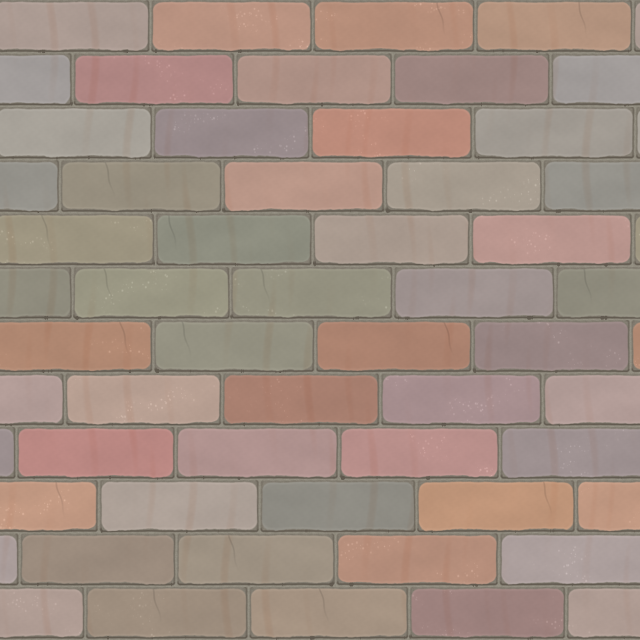
This texture is drawn by a Shadertoy shader. Its source:

```glsl
// Weathered brick wall: staggered courses of pillowed, rounded bricks in muted
// reds, tans and greys. Each brick is a signed distance box with worn edges;
// layered sines give clouding and stains, cellular noise gives pale flecks.
#define COLUMNS 4.0
#define ROWS 12.0
#define FACE_SIZE vec2(1.452, 0.444)   // half size, in course heights
#define FACE_RADIUS 0.16
#define EDGE_WEAR 0.022
#define LINE_WIDTH 0.016
#define MORTAR vec3(0.57, 0.55, 0.50)
#define RECESS vec3(0.51, 0.485, 0.44)
#define SHADOW vec3(0.36, 0.33, 0.29)
#define FLECK_AMOUNT 0.09
#define STAIN_AMOUNT 0.06

const float TAU = 6.2831853;

vec3 hash3(vec2 p) {
    vec3 q = fract(vec3(p.xyx) * vec3(0.1031, 0.1030, 0.0973) + 0.37);
    q += dot(q, q.yxz + 33.33);
    return fract((q.xxy + q.yzz) * q.zyx);
}

float roundBox(vec2 p, vec2 halfSize, float radius) {
    vec2 q = abs(p) - halfSize + radius;
    return length(max(q, 0.0)) + min(max(q.x, q.y), 0.0) - radius;
}

// Layered, bent sines, roughly -1 to 1.
float waves(vec2 p, float seed) {
    float sum = 0.0, amplitude = 0.5;
    for (int i = 0; i < 5; i++) {
        sum += amplitude * sin(p.x + seed + 1.7 * sin(p.y + seed * 1.3));
        p = mat2(0.8, 0.6, -0.6, 0.8) * p * 1.9;
        amplitude *= 0.6;
    }
    return sum;
}

// Cellular noise: small dots of random size in some of the cells.
float flecks(vec2 p, float blur) {
    float cover = 0.0;
    for (int j = -1; j <= 1; j++)
    for (int i = -1; i <= 1; i++) {
        vec2 cell = floor(p) + vec2(i, j);
        vec3 rnd = hash3(cell);
        float radius = 0.28 * smoothstep(0.65, 1.0, rnd.z);
        float d = length(p - cell - rnd.xy) - radius;
        cover = max(cover, (1.0 - smoothstep(-blur, blur, d)) * step(0.65, rnd.z));
    }
    return cover;
}

// Half-brick stagger, with a drift between lifts of four courses.
float courseShift(float course) {
    return 0.5 * mod(course, 2.0) + mix(-0.045, 0.11, step(7.5, course))
         - 0.065 * step(2.5, mod(course, 4.0));
}

// Grey to red by warmth, pinkish to tan by ochre.
vec3 brickColour(vec3 rnd) {
    float light = mix(0.53, 0.645, rnd.x);
    vec3 warmth = vec3(0.23, -0.085, -0.14) * pow(rnd.y, 1.25);
    vec3 ochre = vec3(0.0, 0.028, -0.05) * (rnd.z * 2.0 - 0.75);
    return light * (vec3(1.02, 1.0, 0.965) + warmth + ochre);
}

void mainImage(out vec4 fragColor, in vec2 fragCoord) {
    vec2 uv = fragCoord / iResolution.xy;
    float aa = ROWS / iResolution.y;

    // Brick index and local position, in course heights
    float course = ROWS - 1.0 - floor(uv.y * ROWS);
    float along = uv.x * COLUMNS - courseShift(course)
                + 0.015 * sin(TAU * uv.x + course * 2.4);
    vec2 id = vec2(mod(floor(along), COLUMNS), course);
    vec2 p = (fract(vec2(along, uv.y * ROWS)) - 0.5) * vec2(ROWS / COLUMNS, 1.0);
    p.y -= 0.015;
    vec3 rnd = hash3(id * vec2(17.0, 29.0) + 5.0);
    float seed = rnd.x * 40.0 + rnd.y * 17.0;

    // Worn face and the squarer bed around it
    float below = 1.0 - smoothstep(-0.46, -0.36, p.y);
    float wear = EDGE_WEAR * waves(p * vec2(4.5, 3.0), seed);
    float face = roundBox(p, FACE_SIZE, FACE_RADIUS) + wear * mix(0.5, 1.3, below);
    float bed = roundBox(p, FACE_SIZE + vec2(0.013, 0.028), 0.04) + wear * 0.3;

    // Mortar, recess and shadow line with chips along the foot
    float grain = waves(p * 38.0, seed);
    vec3 colour = MORTAR + 0.022 * grain;
    colour = mix(colour, RECESS + 0.02 * grain, 1.0 - smoothstep(-aa, aa, bed));
    float side = smoothstep(1.38, 1.46, abs(p.x)) * (p.x > 0.0 ? 0.65 : 0.35);
    float chip = smoothstep(0.65, 1.0, waves(vec2(p.x * 8.0, 1.0), seed * 2.0)) * below;
    float width = LINE_WIDTH + 0.028 * chip;
    float line = 1.0 - smoothstep(width - aa, width + aa, abs(bed));
    colour = mix(colour, SHADOW, line * max(max(below, side), 0.12) * 0.9);

    // Clouded brick surface with a pale rim
    float cloud = waves(p * vec2(2.2, 3.5), seed + 3.0);
    vec3 brick = brickColour(rnd) * (1.0 + 0.022 * cloud + 0.007 * grain);
    brick += 0.03 * smoothstep(-0.06, -0.01, face) * smoothstep(0.25, 0.4, abs(p.y));

    // Rain stains running down through the courses
    float streak = sin(TAU * uv.x * 9.0 + 0.4 * sin(TAU * uv.y * 2.0))
                 * sin(TAU * uv.x * 23.0 + 1.3 * sin(TAU * uv.y * 3.0));
    streak = smoothstep(0.3, 1.0, streak) * (0.5 + 0.5 * sin(TAU * (uv.y * 2.0 + uv.x * 3.0)));
    brick *= 1.0 - STAIN_AMOUNT * streak * vec3(0.3, 0.8, 1.1);

    // Slanted hairline on some bricks, clustered flecks on others
    float hair = abs(p.x - (rnd.y - 0.5) * 2.4 + 0.25 * p.y + 0.015 * sin(p.y * 13.0 + seed));
    hair = (1.0 - smoothstep(0.0, 0.012 + aa, hair)) * smoothstep(-0.3, 0.3, p.y);
    brick *= 1.0 - 0.10 * hair * step(0.7, rnd.z);
    float patchy = smoothstep(0.3, 0.9, cloud) * step(0.5, fract(seed));
    brick += FLECK_AMOUNT * patchy * flecks(p * vec2(17.0, 15.0) + id * 53.0, 16.0 * aa);

    colour = mix(colour, brick, 1.0 - smoothstep(-aa, aa, face));
    fragColor = vec4(clamp(colour, 0.0, 1.0), 1.0);
}
```
